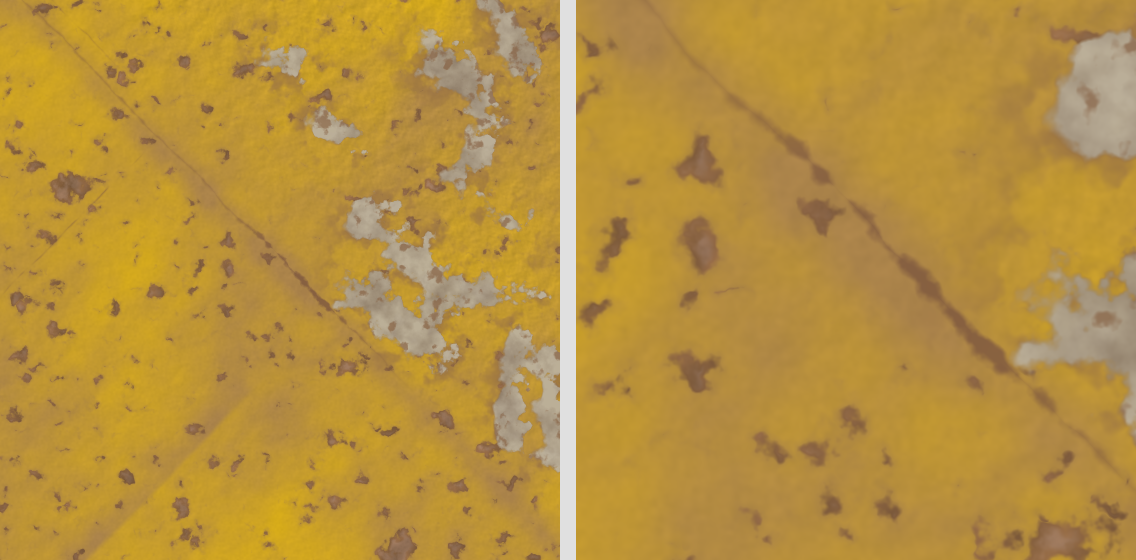
Left, the full canvas; right, a detail of the centre.
Write a three.js fragment shader that draws this texture.

```glsl
// Weathered yellow paint with diagonal cracks, rust chips and grey bare patches.
#define YELLOW vec3(0.85, 0.68, 0.09)
#define DULL vec3(0.67, 0.515, 0.29)
#define RUST vec3(0.51, 0.36, 0.25)
#define MAUVE vec3(0.56, 0.43, 0.36)
#define GREY vec3(0.74, 0.70, 0.62)
#define SHADE vec3(0.57, 0.51, 0.44)
#define CHIP_CELLS 13.0
#define SOFT 0.0036
#define RELIEF 0.09
#define GRAIN 0.025
varying vec2 vUv;

float hash(vec2 p) {
  p = fract(p * vec2(0.1031, 0.1137));
  p += dot(p, p.yx + 33.33);
  return fract((p.x + p.y) * p.x * 17.17);
}

float noise(vec2 p) {
  vec2 i = floor(p), f = fract(p);
  f = f * f * (3.0 - 2.0 * f);
  float low = mix(hash(i), hash(i + vec2(1.0, 0.0)), f.x);
  float high = mix(hash(i + vec2(0.0, 1.0)), hash(i + 1.0), f.x);
  return mix(low, high, f.y);
}

// Layered noise, turned at each octave, centred on zero
float layers(vec2 p) {
  float sum = 0.0, amp = 0.5;
  p += 40.0;
  for (int i = 0; i < 4; i++) {
    sum += amp * (noise(p) - 0.5);
    p = mat2(1.6, 1.2, -1.2, 1.6) * p + 90.0;
    amp *= 0.5;
  }
  return sum;
}

float inside(float d, float soft) { return 1.0 - smoothstep(-soft, soft, d); }

float segment(vec2 p, vec2 a, vec2 b) {
  vec2 ab = b - a;
  return length(p - a - ab * clamp(dot(p - a, ab) / dot(ab, ab), 0.0, 1.0));
}

// Cellular chips: most are specks, few are large
float chipDistance(vec2 p, float cells) {
  vec2 g = p * cells, cell = floor(g);
  float d = 1.0;
  for (int j = -1; j <= 1; j++) {
    for (int i = -1; i <= 1; i++) {
      vec2 id = cell + vec2(float(i), float(j));
      vec2 centre = id + 0.15 + 0.7 * vec2(hash(id + 23.7), hash(id + 91.3));
      float radius = 0.38 * pow(hash(id + 171.9), 4.0) - 0.08;
      d = min(d, length((g - centre) * vec2(1.0, 1.2)) - radius);
    }
  }
  return d / cells;
}

// Winding band of bare patches on the right
float bareDistance(vec2 p) {
  float d = segment(p, vec2(0.77, 0.91), vec2(0.87, 0.80)) - 0.024;
  d = min(d, segment(p, vec2(0.87, 0.79), vec2(0.82, 0.69)) - 0.020);
  d = min(d, segment(p, vec2(0.83, 0.67), vec2(0.93, 0.60)) - 0.016);
  d = min(d, segment(p, vec2(0.66, 0.60), vec2(0.80, 0.49)) - 0.024);
  d = min(d, segment(p, vec2(0.63, 0.49), vec2(0.77, 0.40)) - 0.028);
  d = min(d, segment(p, vec2(0.80, 0.48), vec2(0.94, 0.48)) - 0.016);
  d = min(d, segment(p, vec2(0.92, 0.40), vec2(0.91, 0.23)) - 0.026);
  d = min(d, segment(p, vec2(0.97, 0.34), vec2(1.0, 0.20)) - 0.034);
  d = min(d, segment(p, vec2(0.89, 0.99), vec2(0.93, 0.91)) - 0.020);
  d = min(d, segment(p, vec2(0.57, 0.79), vec2(0.61, 0.75)) - 0.012);
  return min(d, segment(p, vec2(0.49, 0.90), vec2(0.53, 0.88)) - 0.009);
}

void main() {
  vec2 p = vUv;
  float broad = layers(p * 4.0), mid = layers(p * 22.0), fine = layers(p * 55.0);
  vec2 warped = p + 0.04 * vec2(fine, layers(p * 55.0 + 17.0));
  float along = p.x - p.y;
  float across = (p.x + p.y - 1.04) * 0.707 + 0.012 * layers(vec2(along * 9.0, 2.0));
  float right = smoothstep(-0.05, 0.30, across);
  // Mottled paint: bright at upper left, dull beside the seams
  float tone = 0.49 + 1.05 * broad + 0.4 * mid + 0.35 * layers(vec2(along * 14.0, across * 5.0));
  tone += 0.45 * inside(length(p - vec2(0.0, 0.84)) - 0.18, 0.26);
  tone -= 0.28 * inside(length(p - vec2(0.44, 0.50)) - 0.10, 0.14);
  tone -= 0.36 * inside(abs(across + 0.012) - 0.022, 0.025);
  float smear = (p.y - p.x + 0.145) * 0.707 + 0.02 * broad;
  tone -= 0.4 * smoothstep(-0.012, 0.0, smear) * inside(smear - 0.035, 0.035) * inside(p.x - 0.43, 0.06);
  vec3 colour = mix(DULL, YELLOW, clamp(tone, 0.0, 1.1));
  // Raised paint lit from the upper left, with fine grain
  float relief = layers(p * 48.0) - layers((p + vec2(-0.0035, 0.0035)) * 48.0);
  colour *= 1.0 + RELIEF * relief * (1.2 + 2.0 * right) + GRAIN * (noise(p * 240.0) - 0.5);
  // Worn brown stains around the bare patches
  float bare = bareDistance(warped) + 0.10 * mid + 0.06 * fine;
  float stain = inside(bare - 0.035, 0.05) * smoothstep(0.0, 0.15, layers(p * 28.0 + 9.0));
  colour = mix(colour, mix(RUST, DULL, 0.5), 0.8 * stain);
  // Ragged rust chips, large and small, in faded halos
  float chip = min(chipDistance(warped, CHIP_CELLS), chipDistance(warped + 3.3, CHIP_CELLS * 1.8));
  chip = min(chip, length((warped - vec2(0.13, 0.67)) * vec2(0.8, 1.2)) - 0.027) + 0.035 * mid;
  colour = mix(colour, DULL * 0.95, 0.6 * inside(chip - 0.004, 0.009));
  vec3 rust = mix(MAUVE, RUST, smoothstep(-0.014, -0.002, chip)) * (1.0 + 0.5 * fine);
  colour = mix(colour, rust, 0.85 * inside(chip, SOFT));
  // Main seam, ragged and broken, and two thin scratches
  float middle = inside(abs(along - 0.04) - 0.17, 0.12);
  float width = (0.0035 * noise(vec2(along * 60.0 + 80.0, 4.0)) + 0.016 * fine) * (0.4 + middle) + 0.0004;
  float seam = inside(abs(across + 0.01 * mid) - width, SOFT) * inside(along - 0.36, 0.12);
  colour = mix(colour, RUST, seam * (0.45 + 0.45 * middle));
  float scratch = abs(p.y - p.x - 0.47 + 0.01 * mid) * 0.707;
  float thin = inside(scratch, SOFT) * inside(p.x - 0.24, 0.03);
  thin = max(thin, 0.5 * inside(abs(across - 0.035 + 0.008 * mid), SOFT) * inside(along + 0.65, 0.10));
  colour = mix(colour, RUST, thin * smoothstep(0.1, 0.9, noise(p * 60.0)));
  // Grey patches with shaded mottling, soft rims and dark pits
  float shade = clamp(0.35 + 1.6 * layers(p * 17.0 + 31.0) + 1.1 * fine, 0.0, 1.0);
  float pits = smoothstep(0.08, 0.24, layers(p * 50.0 + 5.0));
  vec3 grey = mix(mix(GREY, SHADE, shade), RUST, 0.65 * pits);
  colour = mix(colour, mix(RUST, DULL, 0.35), 0.5 * inside(bare - 0.003, 0.007));
  gl_FragColor = vec4(mix(colour, grey, 0.93 * inside(bare, 0.007)), 1.0);
}
```
